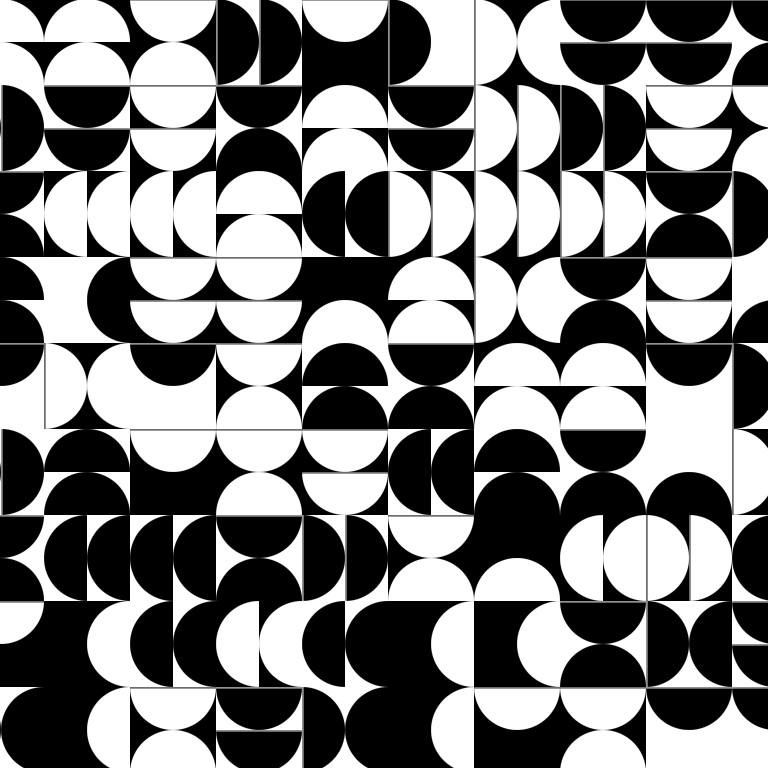
This pattern is drawn by a WebGL 1 fragment shader. Its source:

```glsl
precision highp float;

uniform vec2 u_resolution;

const float TILES_ACROSS = 8.93;
const vec2 GRID_OFFSET = vec2(0.488, 0.012);
const float RADIUS = 0.5;
const float SEAM_WIDTH = 0.02;
const float SEAM_STRENGTH = 0.57;
const float SAME_SHARE = 0.5;
const float FACING_SHARE = 0.29;

float hash(vec2 cell, float seed) {
  return fract(sin(dot(cell, vec2(127.1, 311.7)) + seed * 74.7) * 43758.545);
}

float coin(vec2 cell, float seed) {
  return step(0.5, hash(cell, seed));
}

// Half disc in a strip half a tile deep; its flat side lies at along = 0
float halfDisc(float along, float across, float pixel) {
  float inside = RADIUS - length(vec2(along, across));
  return smoothstep(-0.75 * pixel, 0.75 * pixel, inside);
}

// Hairline at the leading edge of a strip
float seam(float along, float width, float pixel) {
  return clamp((width - along) / pixel + 0.5, 0.0, 1.0);
}

// Coverage of a tile's two strips, stacked along p.x
float tileInk(vec2 p, float kind, float turned, float pixel) {
  float second = step(0.5, p.x);
  float depth = p.x - 0.5 * second;

  // Both turned alike, bulging towards each other, or one strip left empty
  float alike = 1.0 - step(SAME_SHARE, kind);
  float single = step(SAME_SHARE + FACING_SHARE, kind);
  float reversed = mix(second, turned, alike);
  float present = 1.0 - single * abs(second - turned);

  float along = mix(depth, 0.5 - depth, reversed);
  float disc = halfDisc(along, p.y - 0.5, pixel);
  float line = seam(depth, SEAM_WIDTH, pixel) * (1.0 - reversed);
  return present * disc * (1.0 - SEAM_STRENGTH * line);
}

void main() {
  float side = min(u_resolution.x, u_resolution.y);
  vec2 uv = gl_FragCoord.xy / side;
  float pixel = TILES_ACROSS / side;

  // Rows are counted downwards from the top edge
  vec2 fromTop = vec2(uv.x, u_resolution.y / side - uv.y);
  vec2 grid = fromTop * TILES_ACROSS + GRID_OFFSET;
  vec2 cell = floor(grid);
  vec2 p = fract(grid);

  // Random stacking axis, arrangement and polarity per tile
  vec2 oriented = mix(p, p.yx, coin(cell, 1.0));
  float ink = tileInk(oriented, hash(cell, 2.0), coin(cell, 3.0), pixel);
  float ground = coin(cell, 4.0);
  float shade = mix(ground, 1.0 - ground, ink);

  gl_FragColor = vec4(vec3(shade), 1.0);
}
```
